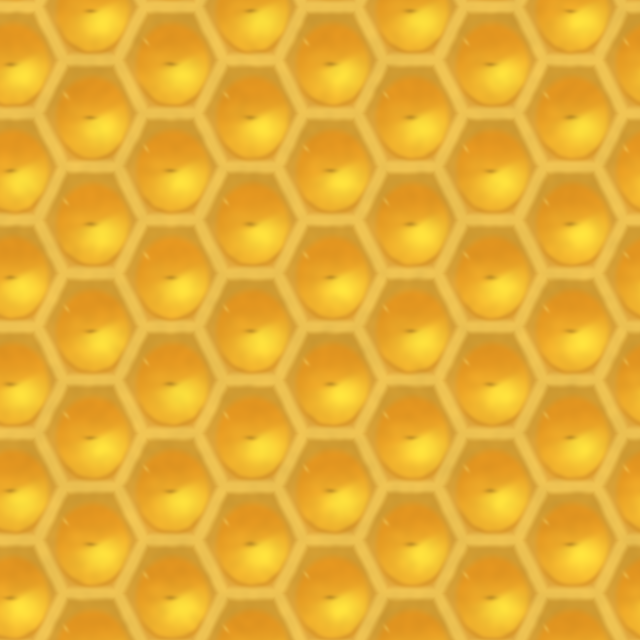
This pattern is drawn by a three.js fragment shader. Its source:

```glsl
// Honeycomb of squeezed hexagonal cells, each holding a glowing drop of honey.
#define ROWS 6.0
#define PERIOD vec2(1.5, 1.0)
#define ORIGIN vec2(0.10, 0.4375)
#define WALL_HALF_WIDTH 0.055
#define WAX vec3(0.935, 0.765, 0.325)
#define BEVEL_DARK vec3(0.815, 0.610, 0.195)
#define BEVEL_LIGHT vec3(0.880, 0.655, 0.240)
#define HONEY_DEEP vec3(0.885, 0.585, 0.125)
#define HONEY_AMBER vec3(0.950, 0.710, 0.185)
#define HONEY_GLOW vec3(1.000, 0.885, 0.240)
#define PIP vec2(0.0, -0.04)
#define WEAR 0.035

varying vec2 vUv;

vec2 hashGradient(vec2 cell) {
  vec2 k = vec2(dot(cell, vec2(127.1, 311.7)), dot(cell, vec2(269.5, 183.3)));
  return fract(sin(k) * 43758.5) * 2.0 - 1.0;
}

float gradientNoise(vec2 p) {
  vec2 i = floor(p);
  vec2 f = p - i;
  vec2 u = f * f * (3.0 - 2.0 * f);
  vec2 e = vec2(0.0, 1.0);
  float low = mix(dot(hashGradient(i), f),
                  dot(hashGradient(i + e.yx), f - e.yx), u.x);
  float high = mix(dot(hashGradient(i + e.xy), f - e.xy),
                   dot(hashGradient(i + e.yy), f - e.yy), u.x);
  return mix(low, high, u.y);
}

// Distance from a point inside a cell to its nearest side.
float sideDistance(vec2 q) {
  q = abs(q);
  return min(0.5 - q.y, (1.0 - 2.0 * q.x - q.y) / sqrt(5.0));
}

// Position relative to the centre of the enclosing cell.
vec2 cellPosition(vec2 p) {
  vec2 a = mod(p + 0.5 * PERIOD, PERIOD) - 0.5 * PERIOD;
  vec2 b = mod(p, PERIOD) - 0.5 * PERIOD;
  return sideDistance(a) > sideDistance(b) ? a : b;
}

// Soft elliptical spot, 1 at its centre.
float spot(vec2 q, vec2 centre, vec2 radius) {
  vec2 d = (q - centre) / radius;
  return exp(-dot(d, d));
}

vec3 honeyColor(vec2 q) {
  float depth = smoothstep(0.22, -0.28, q.y - 0.35 * q.x);
  vec3 color = mix(HONEY_DEEP, HONEY_AMBER, 0.8 * depth);

  // The glow fans out below a crease that runs through the pip.
  float crease = PIP.y + 0.5 * max(q.x, 0.0) + 0.15 * min(q.x, 0.0);
  float below = smoothstep(-0.03, 0.07, crease - q.y);
  float glow = spot(q, vec2(0.11, -0.14), vec2(0.20, 0.17));
  color = mix(color, HONEY_GLOW, glow * mix(0.3, 1.0, below));
  color = mix(color, HONEY_AMBER, 0.35 * spot(q, vec2(-0.12, 0.02), vec2(0.13, 0.09)));
  return color * (1.0 - 0.17 * spot(q, PIP, vec2(0.055, 0.022)));
}

void main() {
  vec2 p = vUv * ROWS - ORIGIN;
  float grain = gradientNoise(p * 9.0);
  vec2 q = cellPosition(p + 0.012 * vec2(gradientNoise(p * 5.0), grain));
  float side = sideDistance(q);

  // Sloping wax between wall and honey, darker near the top.
  vec3 color = mix(BEVEL_LIGHT, BEVEL_DARK, smoothstep(-0.35, 0.3, q.y));

  // Honey pool with a dark lower rim.
  float pool = length((q - vec2(0.02, -0.045)) / vec2(0.35, 0.40));
  color = mix(color, honeyColor(q), smoothstep(1.10, 0.84, pool));
  float rim = exp(-pow((pool - 0.98) / 0.07, 2.0)) * smoothstep(-0.12, -0.38, q.y);
  color = mix(color, BEVEL_DARK * vec3(1.02, 0.93, 0.72), 0.6 * rim);

  // Small glint on the upper left shoulder.
  vec2 slant = mat2(0.8, -0.6, 0.6, 0.8) * (q - vec2(-0.23, 0.17));
  color = mix(color, WAX, 0.55 * spot(slant, vec2(0.0), vec2(0.018, 0.04)));

  // Pale wax walls.
  float wall = smoothstep(WALL_HALF_WIDTH + 0.035, WALL_HALF_WIDTH - 0.035, side);
  color = mix(color, WAX, 0.95 * wall);

  color *= 1.0 + WEAR * (grain + gradientNoise(p * 2.3));
  gl_FragColor = vec4(color, 1.0);
}
```
